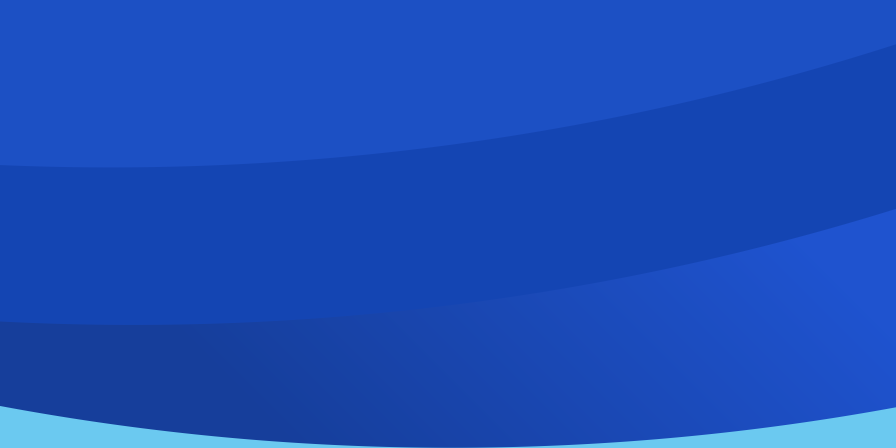
Give the GLSL for this background, as a WebGL 1 fragment shader.

```glsl
precision highp float;

uniform vec2 u_resolution;

// Lowest point of each arc (xy) and its radius (z), in canvas heights
#define UPPER_ARC vec3(0.247, 0.6263, 5.727)
#define LOWER_ARC vec3(0.297, 0.2747, 5.727)
#define BASE_ARC vec3(1.008, 0.0005, 5.49)

#define TOP_BLUE vec3(0.110, 0.312, 0.769)
#define BAND_BLUE vec3(0.080, 0.271, 0.702)
#define SHADE_BLUE vec3(0.085, 0.243, 0.608)
#define BRIGHT_BLUE vec3(0.120, 0.325, 0.812)
#define SKY_CYAN vec3(0.418, 0.790, 0.941)

// Start and end of the diagonal gradient, measured along x + y
#define GRADIENT_START 0.66
#define GRADIENT_END 2.25

// Signed distance to a large disc resting on the arc's lowest point
float arcDistance(vec2 p, vec3 arc) {
  return length(p - arc.xy - vec2(0.0, arc.z)) - arc.z;
}

// Smooth coverage of the area above an arc
float aboveArc(vec2 p, vec3 arc) {
  float pixel = 1.0 / u_resolution.y;
  return clamp(0.5 - arcDistance(p, arc) / pixel, 0.0, 1.0);
}

void main() {
  // Scale x so the layout spans two units at any aspect ratio
  vec2 p = gl_FragCoord.xy / u_resolution * vec2(2.0, 1.0);

  // Diagonal gradient of the lowest blue layer
  float blend = clamp((p.x + p.y - GRADIENT_START) / (GRADIENT_END - GRADIENT_START), 0.0, 1.0);
  vec3 lowerBlue = mix(SHADE_BLUE, BRIGHT_BLUE, blend);

  // Layers from the bottom upward
  vec3 color = SKY_CYAN;
  color = mix(color, lowerBlue, aboveArc(p, BASE_ARC));
  color = mix(color, BAND_BLUE, aboveArc(p, LOWER_ARC));
  color = mix(color, TOP_BLUE, aboveArc(p, UPPER_ARC));

  gl_FragColor = vec4(color, 1.0);
}
```
